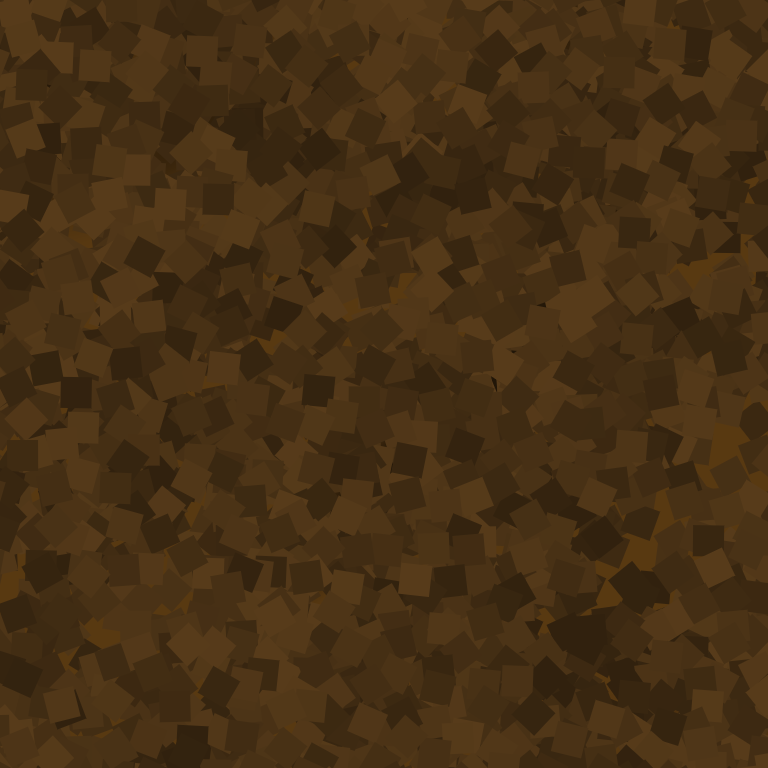
A Shadertoy shader for this pattern:

```glsl
// Overlapping, randomly turned brown squares scattered over amber diagonal streaks.

#define CELLS 24.0          // scatter cells across the canvas
#define LAYERS 4            // squares per cell, stacked
#define SIDE 0.0405         // square side, in canvas units
#define STREAK_ANGLE 0.82   // direction of the sparse bands, radians
#define STREAK_SCALE vec2(1.7, 6.5) // noise frequency along and across the bands
#define THINNING 0.68       // share of squares missing inside a band
#define PATCHINESS 0.35     // how strongly neighbouring tones agree

const vec3 DARK_BROWN  = vec3(0.192, 0.130, 0.055);
const vec3 LIGHT_BROWN = vec3(0.343, 0.233, 0.102);
const vec3 AMBER       = vec3(0.345, 0.222, 0.068);
const vec3 DEEP_GAP    = vec3(0.130, 0.085, 0.030);

// Integer hash: three random values in 0..1 per cell and layer
vec3 hash3(vec2 cell, int layer) {
    uvec3 v = uvec3(ivec3(ivec2(cell), layer)) * 1664525u + 1013904223u;
    v.x += v.y * v.z;
    v.y += v.z * v.x;
    v.z += v.x * v.y;
    v ^= v >> 16u;
    v.x += v.y * v.z;
    v.y += v.z * v.x;
    v.z += v.x * v.y;
    return vec3(v >> 16u) / 65535.0;
}

mat2 rotation(float angle) {
    float c = cos(angle), s = sin(angle);
    return mat2(c, -s, s, c);
}

// Gradient noise, roughly -0.7..0.7
float cornerSlope(vec2 corner, vec2 offset) {
    return dot(hash3(corner, 91).xy * 2.0 - 1.0, offset) * 1.2;
}

float gradientNoise(vec2 p) {
    vec2 i = floor(p), f = p - i;
    vec2 w = f * f * (3.0 - 2.0 * f);
    vec2 e = vec2(1.0, 0.0);
    float bottom = mix(cornerSlope(i, f), cornerSlope(i + e.xy, f - e.xy), w.x);
    float top = mix(cornerSlope(i + e.yx, f - e.yx), cornerSlope(i + e.xx, f - e.xx), w.x);
    return mix(bottom, top, w.y);
}

// Long diagonal bands running from lower left to upper right
float streakNoise(vec2 p) {
    return gradientNoise(rotation(STREAK_ANGLE) * p * STREAK_SCALE + 17.3);
}

void mainImage(out vec4 fragColor, in vec2 fragCoord) {
    float pixel = 1.0 / min(iResolution.x, iResolution.y);
    vec2 uv = fragCoord * pixel;
    vec3 color = vec3(0.0);
    float unseen = 1.0; // share of the pixel still uncovered

    // Squares, front to back: nine neighbour cells in each shifted layer
    for (int k = 0; k < 9 * LAYERS; k++) {
        int layer = k / 9;
        vec2 shift = vec2(0.37, 0.61) * float(layer);
        vec2 cell = floor(uv * CELLS + shift) + vec2(k % 3 - 1, (k / 3) % 3 - 1);
        vec3 place = hash3(cell, layer);
        vec2 center = (cell + place.xy - shift) / CELLS;

        // Skip squares that cannot reach this pixel
        vec2 offset = uv - center;
        float reach = 0.7072 * SIDE + pixel;
        if (dot(offset, offset) > reach * reach) continue;
        vec2 edge = abs(rotation(1.5708 * place.z) * offset) - 0.5 * SIDE;
        float cover = clamp(0.5 - max(edge.x, edge.y) / pixel, 0.0, 1.0);
        if (cover <= 0.0) continue;

        // Thin out the bands
        vec3 look = hash3(cell, layer + 40);
        if (look.y < THINNING && look.y < THINNING * smoothstep(0.10, 0.26, streakNoise(center))) continue;

        float patchTone = PATCHINESS * gradientNoise(center * 5.0 + 3.7);
        float tone = clamp(pow(look.x, 0.85) + patchTone, 0.0, 1.0);
        color += unseen * cover * mix(DARK_BROWN, LIGHT_BROWN, tone);
        unseen *= 1.0 - cover;
        if (unseen < 0.01) break;
    }

    // Ground: amber in the bands, darker in the crevices between
    if (unseen > 0.0) {
        color += unseen * mix(DEEP_GAP, AMBER, smoothstep(-0.45, -0.10, streakNoise(uv)));
    }
    fragColor = vec4(color, 1.0);
}
```
